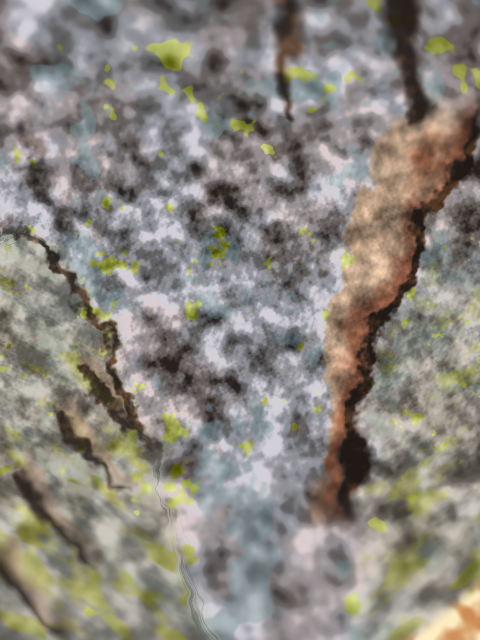
A Shadertoy shader for this texture:

```glsl
// Weathered tree bark with lichen: grainy grey stone-like skin split by fissures.
// Layered value noise gives the grain, curves and segments place the cracks, and
// a depth-of-field term fades the fine octaves away from the middle of the view.

float hash(vec2 p) {
    return fract(sin(dot(p, vec2(127.1, 311.7))) * 43758.5453);
}

float noise(vec2 p) {
    vec2 i = floor(p), f = fract(p);
    f = f * f * (3.0 - 2.0 * f);
    return mix(mix(hash(i), hash(i + vec2(1, 0)), f.x),
               mix(hash(i + vec2(0, 1)), hash(i + vec2(1, 1)), f.x), f.y);
}

// Signed fractal noise, roughly -0.6 to 0.6; blur removes octaves finer than itself
float fbm(vec2 p, float freq, float blur) {
    float sum = 0.0, amp = 1.0;
    for (int i = 0; i < 5; i++) {
        float fade = freq * blur;
        sum += amp * (noise(p * freq) - 0.5) * exp(-fade * fade);
        p = mat2(0.8, 0.6, -0.6, 0.8) * p + 3.7;
        freq *= 1.95;
        amp *= 0.68;
    }
    return sum;
}

// Soft groove along a segment, tapering towards b
float groove(vec2 p, vec2 a, vec2 b, float width, float soft) {
    vec2 ab = b - a;
    float t = clamp(dot(p - a, ab) / dot(ab, ab), 0.0, 1.0);
    float d = length(p - a - ab * t) - width * (1.0 - 0.65 * t);
    return 1.0 - smoothstep(-soft, soft, d);
}

float band(float x, float lo, float hi, float soft) {
    return smoothstep(lo - soft, lo + soft, x) * (1.0 - smoothstep(hi - soft, hi + soft, x));
}

vec3 stoneRamp(float t) {
    vec3 c = mix(vec3(0.15, 0.13, 0.12), vec3(0.39, 0.38, 0.375), smoothstep(0.0, 0.36, t));
    c = mix(c, vec3(0.57, 0.565, 0.575), smoothstep(0.34, 0.58, t));
    return mix(c, vec3(0.84, 0.81, 0.82), smoothstep(0.56, 0.9, t));
}

void mainImage(out vec4 fragColor, in vec2 fragCoord) {
    vec2 p = fragCoord / iResolution.y;
    float blur = 0.0022 + 0.010 * smoothstep(0.12, 0.5, abs(p.y - 0.53));
    float soft = 0.003 + blur;

    // Ragged coordinates for every edge
    vec2 q = p + 0.035 * vec2(fbm(p, 14.0, blur), fbm(p + 5.3, 14.0, blur));

    // Signed distances to the two long fissures, positive to their right
    float drop = max(0.66 - q.y, 0.0);
    float slope = 0.21 / sqrt(drop + 0.004);
    float left = (q.x + 0.01 - 0.42 * sqrt(drop)) / sqrt(1.0 + slope * slope);
    float rise = q.y - 0.24;
    float right = 0.9 * (q.x - 0.53 - 0.14 * rise - 0.36 * rise * rise);
    float leftSlope = (1.0 - smoothstep(-0.02, 0.015, left)) * smoothstep(0.0, 0.03, drop);
    float rightSlope = smoothstep(0.01, 0.06, right) * (1.0 - smoothstep(0.45, 0.7, p.y));

    // Grey skin: darker at the upper left, paler beside the fissures and low down
    float grain = fbm(p, 30.0, blur);
    float broad = fbm(p + 2.1, 8.0, blur);
    float tone = 0.53 + 0.68 * grain + 0.24 * broad;
    tone -= 0.13 * smoothstep(0.65, 0.95, p.y) * (1.0 - smoothstep(0.3, 0.5, p.x));
    tone += 0.09 * smoothstep(0.3, 0.0, p.y) + 0.13 * band(left, 0.0, 0.025, 0.012);
    tone += 0.10 * band(p.x - 0.28 * p.y, 0.26, 0.4, 0.08) * smoothstep(0.55, 0.9, p.y);
    vec3 col = stoneRamp(tone);
    col *= mix(vec3(1.03, 0.99, 0.985), vec3(0.98, 1.0, 1.03), smoothstep(-0.2, 0.2, broad));

    // Blue-grey crusts
    float crust = fbm(p + 9.4, 15.0, blur);
    float crustMask = smoothstep(0.16, 0.30 + 4.0 * blur, crust);
    col = mix(col, vec3(0.50, 0.57, 0.59) + 0.28 * grain, 0.7 * crustMask);

    // Slopes: streaks of sand and moss running along the bark
    vec2 along = normalize(mix(vec2(0.8, 0.6), vec2(0.85, -0.52), leftSlope));
    vec2 s = vec2(dot(p, along), 2.1 * dot(p, vec2(-along.y, along.x)));
    float streak = fbm(s + 4.0, 12.0, blur);
    float slopes = max(leftSlope, 0.85 * rightSlope);
    vec3 sand = mix(vec3(0.36, 0.35, 0.30), vec3(0.78, 0.76, 0.67), 
                    smoothstep(-0.45, 0.5, streak + 0.6 * grain + 0.12 - 0.15 * p.y));
    col = mix(col, sand, 0.62 * slopes);
    float moss = smoothstep(0.02, 0.40, fbm(s + 7.7, 14.0, blur));
    col = mix(col, vec3(0.61, 0.61, 0.29) + 0.35 * grain, 0.75 * moss * slopes);

    // Scattered yellow-green lichen tufts
    float tuft = fbm(p + 14.2, 24.0, blur) + 0.35 * fbm(p + 1.6, 6.0, blur);
    float tuftMask = smoothstep(0.41, 0.47 + 5.0 * blur, tuft);
    col = mix(col, vec3(0.62, 0.65, 0.27) + 0.45 * grain, 0.85 * tuftMask);

    // Tan and rust plate on the near side of the right fissure
    float reach = band(p.y, 0.19, 0.83, 0.04);
    float width = mix(0.035, 0.09, smoothstep(0.3, 0.65, p.y));
    float plate = band(right, -width, 0.0, soft) * reach;
    vec3 tan_ = mix(vec3(0.67, 0.56, 0.46), vec3(0.48, 0.28, 0.19),
                    smoothstep(-0.045, -0.008, right + 0.02 * broad));
    col = mix(col, tan_ * (1.0 + 0.65 * grain), 0.9 * plate);

    // Broken ledges on the left slope, each a tan lip above its own shadow
    float lip = 0.0, shade = 0.0;
    for (int i = 0; i < 4; i++) {
        float k = float(i);
        vec2 a = vec2(0.13 - 0.05 * k, 0.41 - 0.1 * k + 0.04 * hash(vec2(k, 3.0)));
        vec2 b = a + vec2(0.11, -0.11);
        lip = max(lip, groove(q, a + 0.014, b + 0.014, 0.018, soft));
        shade = max(shade, 0.8 * groove(q, a, b, 0.013, soft));
    }
    col = mix(col, vec3(0.60, 0.51, 0.44) * (1.0 + 0.6 * grain), 0.75 * lip * leftSlope);
    shade *= leftSlope;

    // Dark cracks: both fissures, the two upper splits and a faint left seam
    float gape = 0.012 + 0.018 * noise(vec2(p.y * 16.0, 2.0));
    shade = max(shade, band(right, -0.003, gape, soft) * reach);
    shade = max(shade, 0.85 * band(left, -gape, -0.002, soft) * band(p.y, 0.3, 0.65, 0.05));
    shade = max(shade, 0.9 * groove(q, vec2(0.61, 1.02), vec2(0.655, 0.80), 0.032, soft));
    shade = max(shade, 0.9 * groove(q, vec2(0.46, 1.02), vec2(0.45, 0.83), 0.018, soft));
    shade = max(shade, 0.5 * groove(q, vec2(0.03, 0.79), vec2(0.11, 0.63), 0.009, soft));
    vec3 hollow = mix(vec3(0.13, 0.10, 0.085), vec3(0.34, 0.23, 0.15), smoothstep(-0.1, 0.5, grain));
    col = mix(col, hollow, shade);

    // Sunlit blur beyond the trunk at the lower right
    float beyond = dot(p - vec2(0.63, 0.0), vec2(0.61, -0.79));
    vec3 glow = mix(vec3(0.80, 0.55, 0.34), vec3(1.0, 0.93, 0.76), smoothstep(-0.25, 0.2, grain));
    col = mix(col, glow, smoothstep(-0.008, 0.018, beyond));

    fragColor = vec4(clamp(col, 0.0, 1.0), 1.0);
}
```
